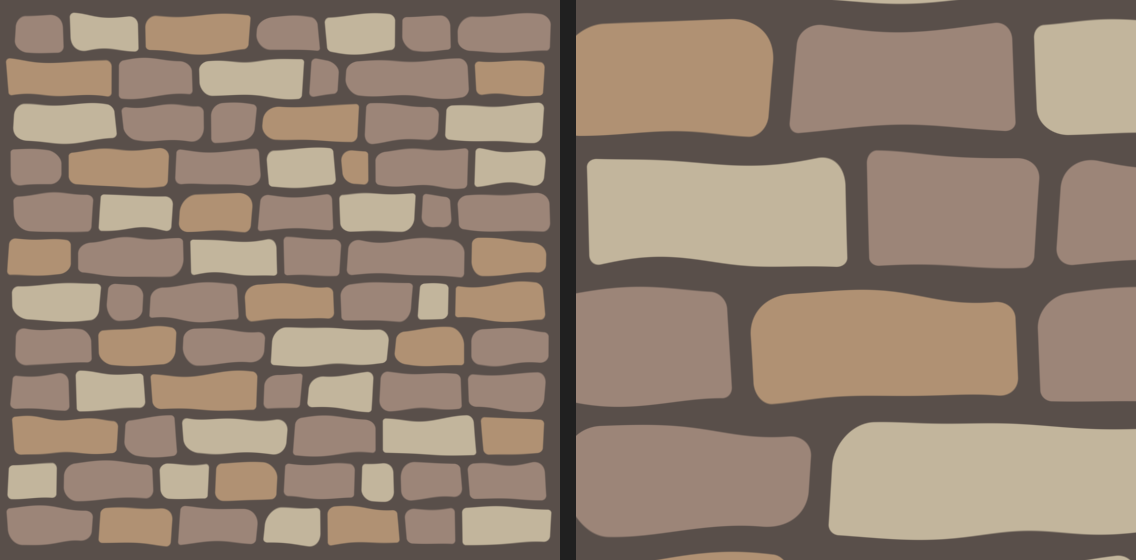
Left, the full canvas; right, a detail of the centre.
Give the GLSL for this texture, as a WebGL 1 fragment shader.

```glsl
precision highp float;
// Flat stone wall: twelve uneven courses of rounded stones in dark mortar.
// Each course is split at jittered, leaning joints; every stone is a rounded
// box with its own corner radii and wavy edges, tinted from three colours.

uniform vec2 u_resolution;

const float COURSES = 12.0;
const float MAX_STONES = 8.0;
const float HALF_GAP = 0.0065;
const vec2 WALL_LOW = vec2(0.014, 0.021);
const vec2 WALL_HIGH = vec2(0.984, 0.980);

const vec3 MORTAR = vec3(0.35, 0.31, 0.29);
const vec3 MAUVE = vec3(0.61, 0.52, 0.47);
const vec3 CREAM = vec3(0.76, 0.71, 0.61);
const vec3 TAN = vec3(0.69, 0.57, 0.45);

float hash(vec2 p) {
  return fract(sin(dot(p, vec2(12.99, 78.23))) * 4375.85);
}

// Smooth sag shared by neighbouring courses, so gaps stay even
float sag(vec2 p) {
  return 0.0028 * sin(p.x * 23.0 + p.y * 41.0)
       + 0.0016 * sin(p.x * 47.0 - p.y * 67.0 + 1.3);
}

// Six or seven stones alternate; the low courses hold one more
float stoneCount(float course) {
  float swapped = step(7.5, course) * step(course, 9.5);
  return 6.0 + mod(course + swapped, 2.0) + step(course, 1.5);
}

// Position of a vertical joint; v runs from -0.5 to 0.5 up the course
float joint(float index, float course, float count, float v) {
  float inner = step(0.5, index) * step(index, count - 0.5);
  float shift = mix(0.05, 0.31, inner) * (2.0 * hash(vec2(index, course)) - 1.0);
  float lean = 0.016 * (hash(vec2(index + 31.0, course)) - 0.5) * v;
  return mix(WALL_LOW.x, WALL_HIGH.x, (index + shift) / count) + lean;
}

// Signed distance to a stone, q measured from its centre
float stoneDistance(vec2 q, vec2 halfSize, vec2 id) {
  vec2 side = step(vec2(0.0), q);
  float edgeSeed = hash(id + 17.0 * side.y + 5.0);
  float wave = sin(q.x * mix(25.0, 65.0, edgeSeed) + 40.0 * edgeSeed);
  halfSize.y -= 0.0017 * (1.0 + wave);
  float cornerSeed = hash(id + side * vec2(11.0, 23.0) + 3.0);
  float radius = mix(0.006, 0.029, cornerSeed * cornerSeed);
  radius = min(radius, 0.9 * min(halfSize.x, halfSize.y));
  vec2 d = abs(q) - halfSize + radius;
  return length(max(d, 0.0)) + min(max(d.x, d.y), 0.0) - radius;
}

// Golden-ratio steps spread the tints and keep light stones apart
vec3 stoneColor(vec2 id) {
  float pick = fract(id.x * 0.618 + id.y * 0.755 + 0.1 * hash(id + 7.0));
  vec3 accent = mix(TAN, CREAM, step(0.75, pick));
  return mix(MAUVE, accent, step(0.5, pick));
}

void main() {
  vec2 uv = gl_FragCoord.xy / u_resolution;
  float pixel = 1.0 / min(u_resolution.x, u_resolution.y);
  vec2 p = vec2(uv.x, uv.y + sag(uv));

  // Course under this point
  float pitch = (WALL_HIGH.y - WALL_LOW.y) / COURSES;
  float level = (p.y - WALL_LOW.y) / pitch;
  float course = clamp(floor(level), 0.0, COURSES - 1.0);
  float v = clamp(level - course - 0.5, -0.5, 0.5);
  float centerY = WALL_LOW.y + (course + 0.5) * pitch;
  float count = stoneCount(course);

  // Nearest stone of the course
  float nearest = 1.0;
  vec3 tint = MORTAR;
  for (float i = 0.0; i < MAX_STONES; i += 1.0) {
    if (i < count) {
      float left = joint(i, course, count, v);
      float right = joint(i + 1.0, course, count, v);
      vec2 center = vec2(0.5 * (left + right), centerY);
      vec2 halfSize = 0.5 * vec2(right - left, pitch) - HALF_GAP;
      float d = stoneDistance(p - center, halfSize, vec2(i, course));
      if (d < nearest) {
        nearest = d;
        tint = stoneColor(vec2(i, course));
      }
    }
  }

  float cover = 1.0 - smoothstep(-pixel, pixel, nearest);
  gl_FragColor = vec4(mix(MORTAR, tint, cover), 1.0);
}
```
